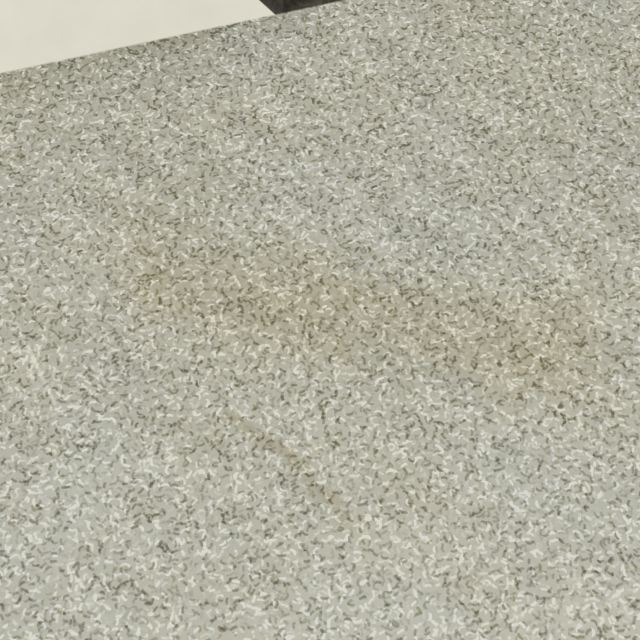
Write a WebGL 1 fragment shader that draws this texture.

```glsl
precision highp float;
uniform vec2 u_resolution;

float hash(vec2 p) {
  return fract(sin(dot(p, vec2(127.1, 311.7))) * 4375.85);
}

float segmentDistance(vec2 p, vec2 a, vec2 b) {
  vec2 ab = b - a;
  return length(p - a - ab * clamp(dot(p - a, ab) / dot(ab, ab), 0.0, 1.0));
}

// Layered sines, roughly -1 to 1
float mottle(vec2 p) {
  float sum = 0.0;
  float weight = 0.5;
  for (int i = 0; i < 4; i++) {
    sum += weight * sin(p.x + 1.7 * sin(p.y * 0.8)) * sin(p.y + 1.3 * sin(p.x * 0.7));
    p = mat2(1.5, 1.1, -1.1, 1.5) * p + 2.3;
    weight *= 0.65;
  }
  return sum;
}

// One curved fleck per cell: x is its tone, y its warmth
vec2 flecks(vec2 p) {
  vec2 cell = floor(p);
  vec2 sum = vec2(0.0);
  for (int j = -1; j <= 1; j++) {
    for (int i = -1; i <= 1; i++) {
      vec2 id = cell + vec2(float(i), float(j));
      vec2 d = p - id - vec2(hash(id), hash(id + 17.3));
      float angle = 6.2832 * hash(id + 41.9);
      float c = cos(angle);
      float s = sin(angle);
      d = mat2(c, -s, s, c) * d;
      d.y += (hash(id + 5.7) - 0.5) * 1.6 * d.x * d.x;
      float reach = 0.2 + 0.25 * hash(id + 63.1);
      float dist = segmentDistance(d, vec2(-reach, 0.0), vec2(reach, 0.0));
      float cover = 1.0 - smoothstep(0.06, 0.34, dist);
      sum += cover * vec2(hash(id + 29.5) - 0.54, hash(id + 88.2) - 0.5);
    }
  }
  return sum;
}

void main() {
  vec2 uv = gl_FragCoord.xy / u_resolution;
  float pixel = 1.0 / min(u_resolution.x, u_resolution.y);

  // Floor plane receding towards the top
  vec2 ground = vec2(uv.x - 0.5, uv.y) / (1.0 - 0.22 * uv.y);
  vec2 grain = flecks(ground * 86.0 + 200.0)
             + flecks(mat2(0.8, 0.6, -0.6, 0.8) * ground * 97.0 + 431.0);

  // Broad wear and warm stains
  float patches = mottle(ground * 9.0 + 3.0);
  vec2 wobble = 0.02 * vec2(mottle(uv * 21.0), mottle(uv * 19.0 + 8.0));
  float band = segmentDistance(uv + wobble, vec2(0.28, 0.56), vec2(0.86, 0.44));
  float stain = exp(-band * band * 170.0) * (0.75 + 0.4 * patches);
  float streak = min(segmentDistance(uv + wobble * 0.4, vec2(0.36, 0.35), vec2(0.46, 0.28)),
                     segmentDistance(uv + wobble * 0.4, vec2(0.46, 0.28), vec2(0.54, 0.19)));
  float scuff = exp(-streak * streak * 5000.0);

  float tone = 0.66 + 1.05 * grain.x + 0.06 * patches + 0.16 * (0.5 - uv.y)
             - 0.16 * stain - 0.17 * scuff;
  float scratch = segmentDistance(uv, vec2(0.0, 0.55), vec2(0.085, 0.37));
  tone += 0.22 * (1.0 - smoothstep(0.001, 0.005, scratch));

  // Shade along the slab edge
  float above = uv.y - 0.885 - 0.214 * uv.x;
  tone -= 0.2 * exp(min(above, 0.0) * 28.0) * (1.0 - smoothstep(0.25, 0.6, uv.x));

  vec3 color = mix(vec3(0.5, 0.49, 0.42), vec3(0.81, 0.81, 0.76), clamp(tone, -0.2, 1.12));
  float warmth = 0.5 * grain.y + 0.7 * stain + 0.3 * scuff + 0.2 * mottle(ground * 6.0 + 7.0);
  color += warmth * vec3(0.025, 0.0, -0.05);

  // Pale slab and the dark gap at its end
  vec3 slab = vec3(0.86, 0.85, 0.79) + 0.012 * mottle(uv * 30.0);
  vec3 gap = vec3(0.24, 0.23, 0.2) + 0.1 * mottle(uv * 90.0);
  float slabEnd = uv.x - 0.405 - 1.1 * (1.0 - uv.y);
  vec3 beyond = mix(slab, gap, smoothstep(-1.5 * pixel, 1.5 * pixel, slabEnd));
  color = mix(color, beyond, smoothstep(-1.5 * pixel, 1.5 * pixel, above));

  gl_FragColor = vec4(color, 1.0);
}
```
